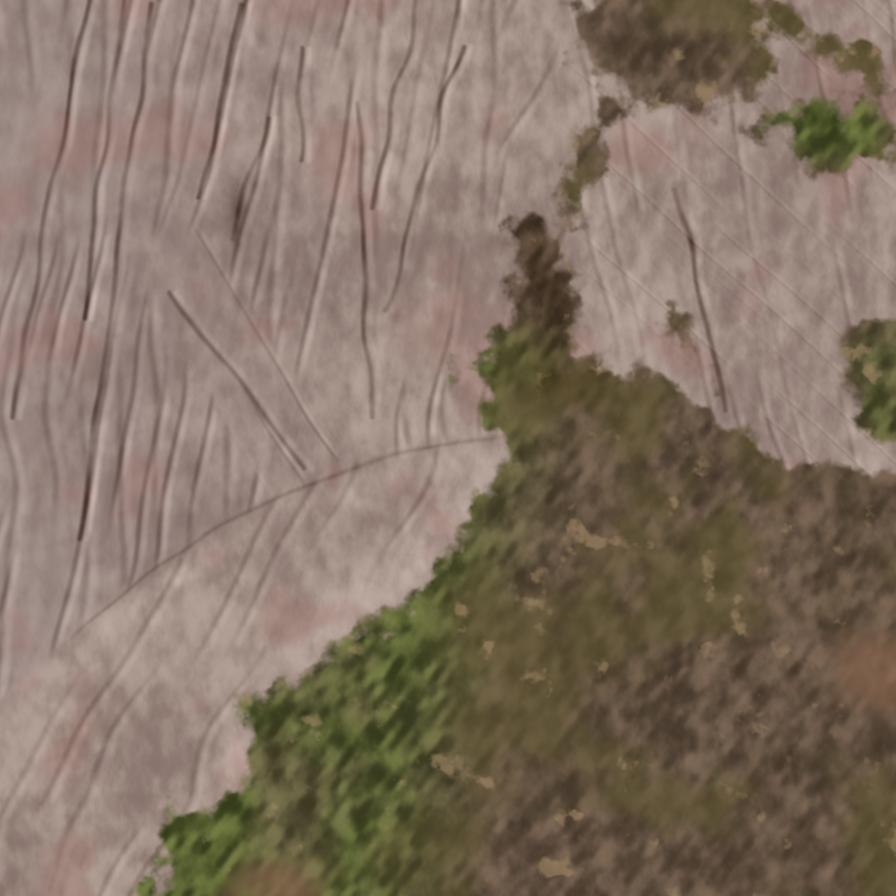
This texture is drawn by a Shadertoy shader. Its source:

```glsl
// Aerial view of furrowed bare soil meeting a ragged bank of grass and brown scrub.

// Outline of the main scrub bank
const vec2 BANK[20] = vec2[20](
    vec2(.15, -.05), vec2(.19, .09), vec2(.27, .115), vec2(.27, .22), vec2(.35, .25),
    vec2(.455, .32), vec2(.53, .395), vec2(.53, .445), vec2(.563, .466), vec2(.557, .52),
    vec2(.522, .59), vec2(.57, .63), vec2(.57, .745), vec2(.63, .74), vec2(.65, .61),
    vec2(.74, .57), vec2(.83, .525), vec2(.885, .485), vec2(1.05, .46), vec2(1.05, -.05));

// Deep furrows, each as start and end
const vec4 FURROWS[11] = vec4[11](
    vec4(.10, 1., .01, .53), vec4(.14, 1., .095, .65), vec4(.17, 1., .09, .4),
    vec4(.27, 1., .22, .78), vec4(.30, .87, .262, .735), vec4(.335, .95, .336, .82),
    vec4(.40, .88, .41, .53), vec4(.465, 1., .415, .77), vec4(.515, .95, .43, .65),
    vec4(.755, .79, .81, .54), vec4(.19, .67, .34, .48));

float hash(vec2 p) {
    vec3 q = fract(p.xyx * .1031);
    q += dot(q, q.yzx + 33.33);
    return fract((q.x + q.y) * q.z);
}

float noise(vec2 p) {
    vec2 i = floor(p), f = fract(p);
    f *= f * (3. - 2. * f);
    return mix(mix(hash(i), hash(i + vec2(1, 0)), f.x),
               mix(hash(i + vec2(0, 1)), hash(i + 1.), f.x), f.y);
}

float fbm(vec2 p) {
    float sum = 0., amp = .53;
    for (int i = 0; i < 4; i++) {
        sum += amp * noise(p);
        p = mat2(1.6, 1.2, -1.2, 1.6) * p + 7.3;
        amp *= .5;
    }
    return sum;
}

float below(float edge, float blur, float x) { return 1. - smoothstep(edge - blur, edge + blur, x); }

float segment(vec2 p, vec2 a, vec2 b) {
    vec2 ab = b - a;
    return length(p - a - ab * clamp(dot(p - a, ab) / dot(ab, ab), 0., 1.));
}

float ellipse(vec2 p, vec2 centre, vec2 radius) {
    return (length((p - centre) / radius) - 1.) * min(radius.x, radius.y);
}

// Signed distance to the bank, negative inside
float bankDistance(vec2 p) {
    float d = 9., side = 1.;
    for (int i = 0, j = 19; i < 20; j = i++) {
        vec2 a = BANK[i], b = BANK[j];
        d = min(d, segment(p, a, b));
        if ((a.y > p.y) != (b.y > p.y) && p.x < a.x + (b.x - a.x) * (p.y - a.y) / (b.y - a.y)) side = -side;
    }
    return d * side;
}

// Broken parallel cracks, each with a lit ridge beside it
float grooves(vec2 p, float lean, float count) {
    float s = (p.x - lean * p.y) * count + .7 * noise(p * vec2(5, 11));
    float id = floor(s);
    float d = fract(s) - mix(.25, .6, hash(vec2(id, count)));
    float on = smoothstep(.4, .75, noise(vec2(id * 7.3, p.y * 6.)));
    return on * (.7 * below(.1, .1, abs(d - .22)) - below(.08, .08, abs(d)));
}

vec3 soil(vec2 p) {
    float arc = .212 + 1.02 * p.x - .87 * p.x * p.x;
    float field = smoothstep(-.01, .02, p.y - arc) * below(.56, .015, p.x);
    float east = smoothstep(.62, .67, p.x);
    float cross = below(.045, .012, segment(p, vec2(.2, .7), vec2(.33, .49)));

    float broad = fbm(p * 7.), grit = fbm(p * vec2(75, 48));
    float streak = noise(vec2((p.x - .12 * p.y) * 85., p.y * 9.));
    vec3 c = mix(vec3(.535, .455, .425), vec3(.695, .625, .585), smoothstep(.2, .8, .5 * broad + .5 * grit));
    c = mix(c, vec3(.55, .48, .48), .4 * field * below(.25, .25, p.x));
    c = mix(c, vec3(.60, .44, .41), .35 * smoothstep(.55, .75, fbm(p * 13. + 4.)));
    c += .055 * (streak - .5) * (field + east);

    // Furrow families: leaning, upright, crossing, eastern, and faint lower ones
    float rows = mix(grooves(p, .2, 32.) + .6 * grooves(p, .03, 25.), .8 * grooves(p, -.58, 40.), cross);
    c += .11 * rows * field;
    c += .06 * grooves(p, -.22, 34.) * east + .03 * grooves(p, -1.1, 43.) * east;
    c += .065 * grooves(p, .5, 26.) * (1. - field) * (1. - east);

    // Deep furrows
    vec2 q = p + .012 * (vec2(noise(p * 19.), noise(p * 17. + 9.)) - .5);
    for (int i = 0; i < 11; i++) {
        vec4 f = FURROWS[i];
        float worn = .35 + .65 * noise(vec2(p.y * 22., float(i) * 5.));
        c -= .22 * worn * below(.0025, .0025, segment(q, f.xy, f.zw));
        c += .07 * worn * below(.003, .003, segment(q - vec2(.008, 0), f.xy, f.zw));
    }

    // Curved headland track, pale bank edge and shaded pit
    float track = below(.56, .02, p.x) * smoothstep(.05, .12, p.x);
    c -= .1 * track * below(.002, .004, abs(q.y - arc));
    c += .035 * track * below(.012, .012, abs(q.y - arc + .025));
    c += .06 * below(.03, .04, segment(p, vec2(.36, .28), vec2(.53, .43)));
    c += .1 * below(.0, .015, ellipse(q, vec2(.27, .15), vec2(.02, .035)));
    return c - .15 * below(.0, .01, ellipse(q, vec2(.268, .765), vec2(.009, .03)));
}

vec3 scrub(vec2 p) {
    float tuft = fbm(p * vec2(52, 40)), patches = fbm(p * 9. + 3.);
    float blade = noise(mat2(.8, .6, -.6, .8) * p * vec2(120, 55));
    vec3 c = mix(vec3(.27, .22, .17), vec3(.49, .405, .335), smoothstep(.15, .85, .7 * tuft + .3 * blade));
    c = mix(c, vec3(.36, .33, .18), .55 * smoothstep(.48, .7, patches));

    // Living grass along the western rim and in two outlying clumps
    float grass = below(.0, .09, p.x - .47 - .22 * p.y + .2 * (patches - .5)) * below(.63, .04, p.y);
    grass = max(grass, below(.0, .02, ellipse(p, vec2(.92, .855), vec2(.07, .045))));
    grass = max(grass, .7 * below(.0, .02, ellipse(p, vec2(1., .58), vec2(.06, .08))));
    vec3 green = mix(vec3(.20, .23, .10), vec3(.45, .49, .26), smoothstep(.2, .8, .5 * tuft + .5 * blade));
    c = mix(c, green, grass * (.45 + .5 * smoothstep(.3, .6, patches)));

    // Shaded neck, dry flecks and bare earth
    c -= .06 * below(.035, .03, segment(p, vec2(.6, .73), vec2(.63, .58)));
    c = mix(c, vec3(.63, .53, .40), .6 * smoothstep(.68, .82, fbm(p * 33. + 8.)));
    float earth = min(ellipse(p, vec2(.31, .01), vec2(.05, .03)), ellipse(p, vec2(.98, .25), vec2(.05, .04)));
    return mix(c, vec3(.55, .41, .32), .65 * below(.0, .025, earth + .03 * (tuft - .5)));
}

void mainImage(out vec4 fragColor, in vec2 fragCoord) {
    vec2 p = fragCoord / iResolution.xy;
    float rough = fbm(p * 32.) - .5;

    // Bank, eastern clumps, upper thicket and its trailing strips
    float d = bankDistance(p);
    d = min(d, ellipse(p, vec2(1., .575), vec2(.055, .075)));
    d = min(d, ellipse(p, vec2(.925, .855), vec2(.06, .035)));
    d = min(d, ellipse(p, vec2(.755, .96), vec2(.105, .085)));
    d = min(d, segment(p, vec2(.86, 1.), vec2(1., .9)) - .012);
    d = min(d, segment(p, vec2(.68, .88), vec2(.63, .75)) - .01);
    d = min(d, segment(p, vec2(.75, .66), vec2(.8, .56)) - .004);
    float cover = below(.0, .009, d + .075 * rough);

    vec3 c = mix(soil(p), scrub(p), cover);
    c -= .04 * (1. - cover) * below(.004, .012, d + .075 * rough);
    fragColor = vec4(clamp(c, 0., 1.), 1.);
}
```
